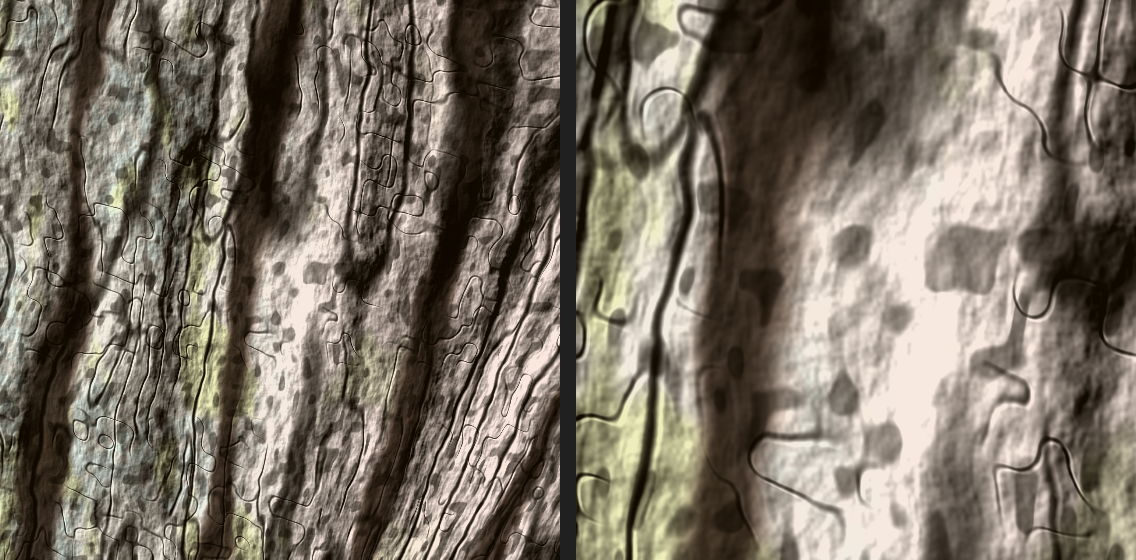
Left, the full canvas; right, a detail of the centre.
Write a WebGL 2 fragment shader that draws this texture.

```glsl
#version 300 es
precision highp float;
// Weathered tree bark: leaning fibrous ridges, dark fissures, flakes and lichen.
uniform vec2 u_resolution;
out vec4 fragColor;

float hash(vec2 p) {
    vec3 q = fract(p.xyx * 0.1031);
    q += dot(q, q.yzx + 33.33);
    return fract((q.x + q.y) * q.z);
}

float noise(vec2 p) {
    vec2 cell = floor(p);
    vec2 f = fract(p);
    f = f * f * (3.0 - 2.0 * f);
    float low = mix(hash(cell), hash(cell + vec2(1, 0)), f.x);
    float high = mix(hash(cell + vec2(0, 1)), hash(cell + vec2(1, 1)), f.x);
    return mix(low, high, f.y);
}

float fbm(vec2 p) {
    float sum = 0.0;
    float amplitude = 0.533;
    for (int i = 0; i < 4; i++) {
        sum += amplitude * noise(p);
        p = p * 2.03 + 17.3;
        amplitude *= 0.5;
    }
    return sum;
}

// Thin line where the noise crosses its middle value.
float crack(vec2 p, float width) {
    return 1.0 - smoothstep(0.0, width, abs(noise(p) - 0.5));
}

// Coordinates along the fibres: x runs across them, y along them.
vec2 fibreSpace(vec2 p) {
    float root = smoothstep(0.5, 1.15, p.x - 0.35 * (p.y - 0.3));
    float across = p.x - 0.12 * (p.y - 0.5) - 0.5 * root * (p.y - 0.45);
    across += 0.04 * (noise(p * vec2(5.0, 4.0) + 3.0) - 0.5);
    across += 0.016 * (noise(p * vec2(18.0, 15.0) + 8.0) - 0.5);
    across += 0.005 * (noise(p * vec2(55.0, 48.0)) - 0.5);
    return vec2(across + 2.0, p.y + 2.0);
}

// Wide fissures repeated across the trunk, opening and closing along it.
float fissure(vec2 fibre, float spacing) {
    float column = (fibre.x - 2.12) / spacing + 0.5;
    float id = floor(column);
    float offset = (fract(column) - 0.5) * spacing;
    float opening = noise(vec2(id * 7.1 + 40.0, fibre.y * 2.6));
    float width = mix(0.008, 0.05, opening);
    width += 0.02 * (noise(fibre * vec2(24.0, 9.0)) - 0.5);
    return 1.0 - smoothstep(width * 0.55, width + 0.012, abs(offset));
}

float splits(vec2 fibre) {
    float longSplit = crack(fibre * vec2(14.0, 1.8), 0.08);
    float shortSplit = crack(fibre * vec2(34.0, 6.0) + 9.0, 0.07);
    float broken = smoothstep(0.35, 0.6, noise(fibre * vec2(12.0, 7.0) + 5.0));
    return max(longSplit, 0.75 * shortSplit * broken);
}

float flakeEdges(vec2 p, vec2 fibre) {
    float edge = crack(vec2(fibre.x * 38.0, p.y * 34.0 + 12.0 * fibre.x), 0.06);
    return edge * smoothstep(0.4, 0.65, noise(p * 13.0 + 31.0));
}

float relief(vec2 p) {
    vec2 fibre = fibreSpace(p);
    float height = 0.30 * noise(fibre * vec2(9.0, 1.2));
    height += 0.25 * noise(fibre * vec2(23.0, 3.2));
    height += 0.25 * fbm(fibre * vec2(42.0, 11.0));
    height += 0.22 * fbm(p * vec2(48.0, 40.0) + 60.0);
    return height - 0.10 * splits(fibre) - 0.05 * flakeEdges(p, fibre);
}

vec3 tint(vec2 p, float hollow) {
    vec3 warm = mix(vec3(0.99, 1.0, 0.98), vec3(1.04, 0.99, 0.99), smoothstep(0.15, 0.75, p.x));
    float patches = smoothstep(0.45, 0.62, fbm(p * vec2(9.0, 5.0) + 11.0));
    float speckle = smoothstep(0.38, 0.6, fbm(p * 50.0 + 90.0));
    float lichen = patches * speckle * smoothstep(0.75, 0.1, p.x);
    float moss = smoothstep(0.54, 0.68, fbm(p * vec2(14.0, 6.0) + 70.0));
    moss *= smoothstep(0.85, 0.5, p.x);
    vec3 surface = mix(warm, vec3(0.95, 1.03, 1.03), lichen);
    surface = mix(surface, vec3(0.98, 1.02, 0.80), 0.8 * moss);
    return mix(surface, vec3(1.12, 0.93, 0.87), 0.7 * hollow);
}

void main() {
    vec2 p = gl_FragCoord.xy / u_resolution.y;
    vec2 fibre = fibreSpace(p);

    // Side light from the upper left.
    vec2 toLight = 0.003 * vec2(-0.75, 0.66);
    float height = relief(p);
    float slope = clamp(6.0 * (height - relief(p + toLight)), -0.32, 0.36);

    // Shade in the hollows, cracks and pits.
    float hollow = fissure(fibre, 0.33);
    float pits = smoothstep(0.66, 0.8, noise(fibre * vec2(75.0, 42.0)));
    float tone = 0.58 + 1.6 * (height - 0.48) + slope;
    tone += 0.16 * (fbm(p * vec2(120.0, 105.0)) - 0.5);
    tone *= 1.0 - 0.76 * hollow;
    tone *= 1.0 - 0.62 * splits(fibre);
    tone *= 1.0 - 0.40 * flakeEdges(p, fibre);
    tone *= 1.0 - 0.45 * pits;
    tone = clamp(tone, 0.035, 0.92);

    vec3 color = tone * tint(p, hollow) + vec3(0.025, 0.0, -0.035);
    fragColor = vec4(clamp(color, 0.0, 1.0), 1.0);
}
```
